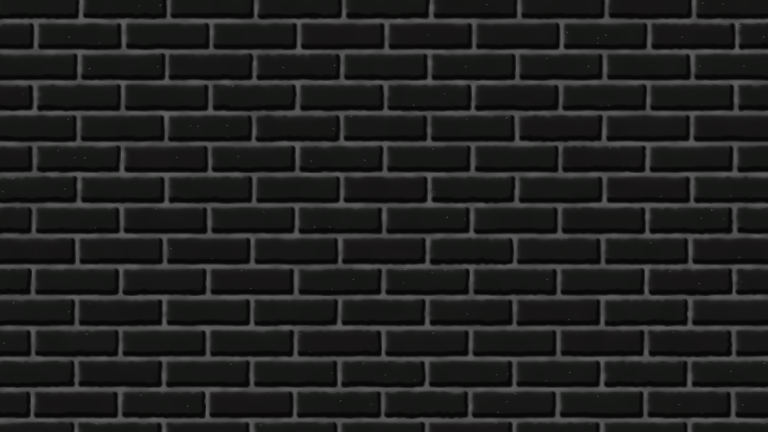
Reproduce this texture procedurally as a Shadertoy shader.

```glsl
float hash(vec2 p) {
    vec3 h = fract(vec3(p.xyx) * 0.1031);
    h += dot(h, h.yzx + 33.33);
    return fract((h.x + h.y) * h.z);
}

float noise(vec2 p) {
    vec2 i = floor(p), f = fract(p);
    f = f * f * (3.0 - 2.0 * f);
    return mix(mix(hash(i), hash(i + vec2(1, 0)), f.x),
               mix(hash(i + vec2(0, 1)), hash(i + vec2(1, 1)), f.x), f.y);
}

float roundBox(vec2 p, vec2 halfSize, float radius) {
    vec2 d = abs(p) - halfSize + radius;
    return length(max(d, 0.0)) + min(max(d.x, d.y), 0.0) - radius;
}

// Sparse pale chips, at most one per grid cell
float specks(vec2 p) {
    vec2 cell = floor(p * 3.0);
    float seed = hash(cell + 71.0);
    vec2 centre = 0.2 + 0.6 * vec2(hash(cell + 13.0), hash(cell + 37.0));
    vec2 d = fract(p * 3.0) - centre;
    d.x += d.y * (seed * 40.0 - 1.0);
    return smoothstep(0.14, 0.03, length(d)) * step(seed, 0.06);
}

void mainImage(out vec4 fragColor, in vec2 fragCoord) {
    // One unit is the height of a course, counted downwards
    vec2 p = fragCoord / iResolution.y * 14.07;
    p.y = 13.42 - p.y;
    float brickWidth = 2.853;
    float course = floor(p.y);
    float shift = 1.15 + 0.5 * brickWidth * mod(course, 2.0) - 0.011 * course;
    shift += 0.04 * (hash(vec2(course + 50.0, 9.0)) - 0.5);
    float column = floor((p.x - shift) / brickWidth);
    vec2 q = vec2(p.x - shift - column * brickWidth, fract(p.y));
    vec2 id = vec2(column, course) + 40.0;
    float tone = hash(id);

    // Worn outline, rougher on some bricks
    float rough = mix(0.015, 0.07, hash(id + 17.0));
    float wear = 0.05 * (noise(p * 2.3 + tone * 20.0) - 0.5)
               + rough * (noise(p * 7.0) - 0.5);

    // The whole brick, and its lit face without the lower right edges
    float body = roundBox(q - vec2(1.46, 0.53), vec2(1.36, 0.43), 0.1) + 0.6 * wear;
    float face = roundBox(q - vec2(1.39, 0.43), vec2(1.31, 0.36), 0.12) + wear;

    // Face tone, with a lit bevel along its top and left
    float grain = noise(p * vec2(3.0, 5.0));
    vec3 brick = mix(vec3(0.089, 0.083, 0.086), vec3(0.085, 0.091, 0.085), smoothstep(0.1, 0.5, tone));
    brick *= 0.95 + 0.1 * noise(p * 1.7 + 8.0);
    float depth = max(min(q.x, q.y) - 0.1 - wear, 0.0);
    brick += 0.13 * exp(-depth * 16.0) * (0.6 + 0.6 * grain);
    brick += 0.12 * specks(p) * (0.4 + noise(p * 12.0));

    // Dark edge under the face, then the thin soft mortar line
    vec3 shade = vec3(0.036, 0.032, 0.035);
    vec3 color = mix(shade, brick, smoothstep(0.055, -0.055, face));
    vec3 mortar = vec3(0.28 + 0.08 * grain);
    color = mix(mortar, color, smoothstep(0.055, -0.055, body));

    fragColor = vec4(color, 1.0);
}
```
